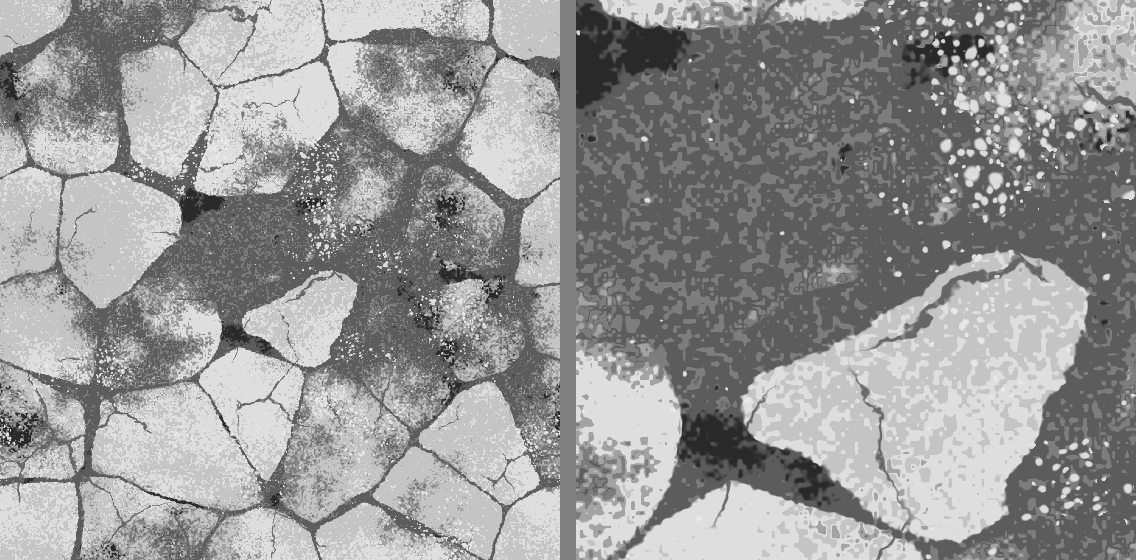
Left, the full canvas; right, a detail of the centre.
Write a Shadertoy shader that draws this texture.

```glsl
#define STONES 5.0
#define CRACK_CELLS 8.0
#define CORNER_SHARPNESS 32.0
#define JOINT_MIN 0.0022
#define JOINT_EXTRA 0.013
#define CRACK_WIDTH 0.0024
#define PALE_LEVEL 0.02
#define STAIN_LEVEL 0.085
#define GRIME_LEVEL 0.145
#define SOIL_LEVEL 0.185
#define FLECK_AMOUNT 0.75
#define TILE_SHIFT vec2(0.43, 0.286)

// Integer hash of a lattice cell that wraps after a whole period
vec3 hash3(vec2 cell, float period, float seed) {
    uvec3 v = uvec3(mod(cell + 0.5, period), seed);
    v = v * 1664525u + 1013904223u;
    v.x += v.y * v.z; v.y += v.z * v.x; v.z += v.x * v.y;
    v ^= v >> 16u;
    v.x += v.y * v.z; v.y += v.z * v.x; v.z += v.x * v.y;
    return vec3(v >> 8u) / 16777216.0;
}

float noise(vec2 uv, float period, float seed) {
    vec2 p = uv * period, cell = floor(p), f = fract(p);
    f = f * f * (3.0 - 2.0 * f);
    float a = hash3(cell, period, seed).x;
    float b = hash3(cell + vec2(1, 0), period, seed).x;
    float c = hash3(cell + vec2(0, 1), period, seed).x;
    float d = hash3(cell + vec2(1, 1), period, seed).x;
    return mix(mix(a, b, f.x), mix(c, d, f.x), f.y);
}

float fbm(vec2 uv, float period, float seed) {
    float sum = 0.0, total = 0.0, gain = 1.0;
    for (int i = 0; i < 6; i++) {
        sum += gain * noise(uv, period, seed + float(i));
        total += gain;
        gain *= 0.6;
        period *= 2.0;
    }
    return sum / total;
}

// Voronoi plates: x = distance to the rounded border, yz = random per plate
vec3 plates(vec2 uv, float count, float sharpness, float seed) {
    vec2 p = uv * count, base = floor(p), home = base, toHome = vec2(9.0);
    for (int y = -1; y <= 1; y++)
    for (int x = -1; x <= 1; x++) {
        vec2 cell = base + vec2(x, y);
        vec2 r = cell + 0.05 + 0.9 * hash3(cell, count, seed).xy - p;
        if (dot(r, r) < dot(toHome, toHome)) { toHome = r; home = cell; }
    }
    float sum = 0.0;
    for (int y = -2; y <= 2; y++)
    for (int x = -2; x <= 2; x++) {
        if (x == 0 && y == 0) continue;
        vec2 cell = home + vec2(x, y);
        vec2 r = cell + 0.05 + 0.9 * hash3(cell, count, seed).xy - p;
        sum += exp(-sharpness * dot(0.5 * (toHome + r), normalize(r - toHome)));
    }
    float border = -log(max(sum, 1e-20)) / (sharpness * count);
    return vec3(border, hash3(home, count, seed + 1.0).yz);
}

// Scattered flecks, larger and denser where density is high
float flecks(vec2 uv, float count, float density, float seed) {
    vec2 p = uv * count, base = floor(p);
    float cover = 0.0;
    for (int y = -1; y <= 1; y++)
    for (int x = -1; x <= 1; x++) {
        vec2 cell = base + vec2(x, y);
        vec3 h = hash3(cell, count, seed);
        float radius = mix(0.2, 0.6, fract(h.z * 37.0)) * (0.6 + 0.4 * density);
        float dist = length(cell + h.xy - p);
        cover = max(cover, step(h.z, density) * (1.0 - smoothstep(radius * 0.5, radius, dist)));
    }
    return cover;
}

void mainImage(out vec4 fragColor, in vec2 fragCoord) {
    vec2 uv = fragCoord / iResolution.xy + TILE_SHIFT;
    vec2 rough = vec2(noise(uv, 48.0, 3.0), noise(uv, 48.0, 4.0)) - 0.5;
    vec2 bend = vec2(fbm(uv, 14.0, 5.0), fbm(uv, 14.0, 15.0)) - 0.5;
    float grain = 0.65 * noise(uv, 360.0, 30.0) + 0.35 * noise(uv, 170.0, 31.0) - 0.5;
    vec3 stone = plates(uv + 0.004 * rough + 0.02 * bend, STONES, CORNER_SHARPNESS, 20.0);

    // Speckled pale stone faces
    float pale = fbm(uv, 5.0, 40.0) - 0.5 + 0.2 * (stone.z - 0.5) + 0.6 * grain;
    float tone = mix(0.77, 0.87, smoothstep(-0.02, 0.02, pale - PALE_LEVEL));

    // Soil creeping over the faces, more on some stones and near borders
    float soil = fbm(uv, 6.0, 50.0) - 0.5 + 0.3 * (stone.y - 0.5)
               + 0.08 * exp(-60.0 * max(stone.x, 0.0)) + 0.26 * grain;
    float mortarTone = mix(0.36, 0.49, smoothstep(0.13, 0.2, grain + 0.4 * (fbm(uv, 9.0, 60.0) - 0.5)));
    tone = mix(tone, 0.64, smoothstep(-0.008, 0.008, soil - STAIN_LEVEL));
    tone = mix(tone, 0.49, smoothstep(-0.008, 0.008, soil - GRIME_LEVEL));
    float dark = smoothstep(-0.008, 0.008, soil - SOIL_LEVEL);

    // Joints of varying width and short broken cracks
    float jointWidth = JOINT_MIN + JOINT_EXTRA * smoothstep(0.5, 0.8, noise(uv, 7.0, 70.0));
    float joint = 1.0 - smoothstep(-0.001, 0.001, stone.x + 0.004 * grain - jointWidth);
    float crackEdge = plates(uv + 0.06 * bend, CRACK_CELLS, 60.0, 80.0).x;
    float crackWidth = CRACK_WIDTH * smoothstep(0.55, 0.8, noise(uv, 9.0, 90.0));
    float crack = 1.0 - smoothstep(crackWidth - 0.0008, crackWidth + 0.0008, crackEdge);
    crack *= smoothstep(0.0, 0.0008, crackWidth);
    dark = max(dark, joint);
    tone = mix(tone, mortarTone, max(dark, 0.9 * crack));

    // Deep pits in the mortar
    float pit = smoothstep(0.66, 0.74, fbm(uv, 13.0, 100.0) + 0.2 * grain);
    tone = mix(tone, 0.16, pit * dark);

    // Clustered white mineral flecks
    float cluster = smoothstep(0.56, 0.72, fbm(uv, 8.0, 110.0) + 0.2 * (soil - 0.05));
    float density = FLECK_AMOUNT * cluster + 0.025;
    vec2 ragged = uv + 0.02 * bend;
    float fleck = max(flecks(ragged, 140.0, density, 120.0), flecks(ragged, 72.0, 0.5 * density, 121.0));
    fragColor = vec4(vec3(mix(tone, 0.92, 0.9 * fleck)), 1.0);
}
```
